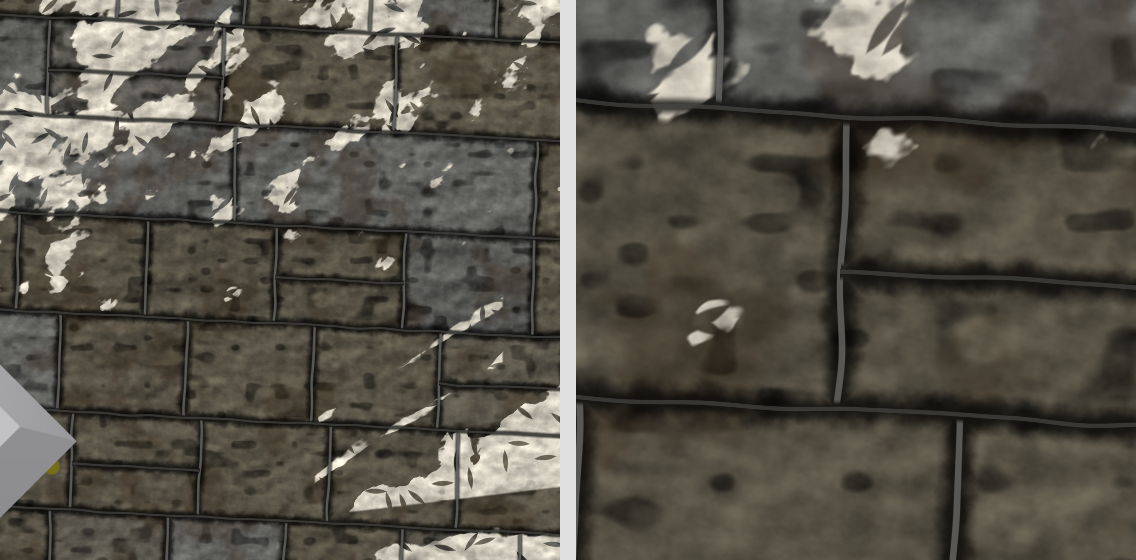
Left, the full canvas; right, a detail of the centre.
Reproduce this texture procedurally as a WebGL 2 fragment shader.

```glsl
#version 300 es
precision highp float;
// Slightly tilted wall of rough grey ashlar in leaf-dappled sunlight, with a grey pyramid stud.
uniform vec2 u_resolution;
out vec4 fragColor;

// Per course: first joint, block length, index of the block split in two.
const vec3 COURSES[7] = vec3[7](
  vec3(.215, .226, 9.), vec3(.090, .310, 0.), vec3(.423, .537, 9.),
  vec3(.035, .230, 2.), vec3(.109, .226, 3.), vec3(.360, .230, -1.),
  vec3(.090, .210, 9.));

float hash(vec2 p) {
  return fract(sin(dot(p, vec2(127.1, 311.7))) * 43758.5453);
}

float noise(vec2 p) {
  vec2 i = floor(p), f = fract(p);
  f = f * f * (3. - 2. * f);
  return mix(mix(hash(i), hash(i + vec2(1, 0)), f.x),
             mix(hash(i + vec2(0, 1)), hash(i + 1.), f.x), f.y);
}

float fbm(vec2 p) {
  float sum = 0., amp = .52;
  for (int i = 0; i < 5; i++) {
    sum += amp * noise(p);
    p = mat2(1.6, 1.2, -1.2, 1.6) * p + 7.3;
    amp *= .5;
  }
  return sum;
}

// Coverage of scattered pointed leaves, one per grid cell at most.
float leaves(vec2 p) {
  float cover = 0.;
  for (int y = -1; y <= 1; y++)
    for (int x = -1; x <= 1; x++) {
      vec2 id = floor(p) + vec2(x, y);
      vec2 q = p - id - vec2(hash(id), hash(id + 5.));
      float a = 6.283 * hash(id + 9.);
      q = mat2(cos(a), sin(a), -sin(a), cos(a)) * q;
      float inside = .15 * (1. - q.x * q.x / .36) - abs(q.y);
      cover = max(cover, smoothstep(0., .06, inside) * step(hash(id + 3.), .5));
    }
  return cover;
}

// Amount of sunlight: dapples at the upper left, a beam at the lower right.
float sunlight(vec2 p) {
  float dapple = fbm(vec2(dot(p, vec2(.8, -.6)) * 11., dot(p, vec2(.6, .8)) * 18.));
  float fade = dot(p, vec2(.8, 1.3));
  float threshold = mix(.46, .74, smoothstep(.35, 1.1, fade)) + .3 * smoothstep(.5, .62, p.y);
  float lit = smoothstep(0., .04, dapple - threshold);

  float ragged = (dapple - .5) * .2;
  float beam = min(p.y - .9 + .58 * (p.x - .64) + ragged, .915 - .12 * (p.x - .64) - p.y);
  float strip = min(p.y - .975 + .09 * (p.x - .73), (p.x - .62) * .2) + ragged * .4;
  float slant = p.y + .64 * p.x;
  float streak = .005 - min(abs(slant - 1.113), abs(slant - 1.216)) + ragged * .3;
  streak = min(streak, min(p.x - .56, .9 - p.x));
  lit = max(lit, smoothstep(0., .005, max(max(beam, strip), streak)));
  return lit * (1. - .9 * leaves(p * 27.));
}

vec3 wall(vec2 p) {
  // Course and block coordinates
  vec2 w = p + .004 * (vec2(noise(p * 22.), noise(p * 22. + 40.)) - .5);
  float v = (w.y - .05 * w.x - .026) / .1757;
  int row = clamp(int(floor(v)) + 1, 0, 6);
  vec3 course = COURSES[row];
  float u = (w.x + .006 * fract(v) - course.x) / course.y;
  float block = floor(u);
  vec2 f = vec2(fract(u), fract(v));
  vec2 edge = min(f, 1. - f) * vec2(course.y, .1757);
  if (block == course.z) edge.y = min(edge.y, abs(f.y - .53) * .1757);
  float d = min(edge.x, edge.y);

  // Rough stone face
  vec2 id = vec2(block, float(row));
  vec2 q = p * vec2(20., 32.) + hash(id) * 30.;
  float relief = fbm(q) - fbm(q + vec2(.12, .3));
  float grain = fbm(p * 75.) - .5;
  float pits = smoothstep(.68, .88, noise(p * vec2(38., 58.) + 11.));
  vec3 stone = mix(vec3(.335, .315, .265), vec3(.36, .36, .35), smoothstep(.55, .8, hash(id + 2.)));
  stone *= .92 + .16 * hash(id + 6.) + .85 * relief + .45 * grain - .4 * pits;
  stone = mix(stone, vec3(.2, .15, .09), .35 * smoothstep(.56, .72, fbm(p * 14. + 3.)));
  float rim = smoothstep(.002, .015, d + .008 * grain);
  stone *= mix(.28, 1., rim);

  // Sun on the stone, then pale mortar inside the dark joints
  vec3 sunny = vec3(.87, .845, .785) * (.94 + .7 * relief + .3 * grain - .15 * pits);
  sunny *= mix(.3, 1., smoothstep(.001, .007, d));
  vec3 color = mix(stone, sunny, sunlight(p));
  float aa = 1. / u_resolution.y;
  float upright = 1. - smoothstep(.0018 - aa * .5, .0018 + aa, edge.x);
  float level = 1. - smoothstep(.001, .001 + aa, edge.y);
  color = mix(color, vec3(.27, .27, .26), level * .7);
  return mix(color, vec3(.43, .43, .42), upright * .75 * smoothstep(.002, .006, edge.y));
}

void main() {
  vec2 p = gl_FragCoord.xy / u_resolution;
  p.y = 1. - p.y;
  float aa = 1. / u_resolution.y;
  vec3 color = wall(p);

  // Small yellow lichen spot, then the faceted stud at the left edge
  color = mix(color, vec3(.46, .43, .1), 1. - smoothstep(.012, .017, length(p - vec2(.092, .833))));
  float outer = p.x + abs(p.y - .788) - .137;
  float inner = p.x + abs(p.y - .762) - .036;
  float ridge = p.y - .762 - .256 * (p.x - .036);
  vec3 stud = mix(vec3(.62, .62, .63), vec3(.54, .54, .55), smoothstep(-aa, aa, ridge));
  stud += .06 * (.8 - p.y) - .3 * p.x * step(0., -ridge) + .02;
  stud = mix(vec3(.76, .76, .77), stud, smoothstep(-aa, aa, inner));
  color = mix(stud, color, smoothstep(-aa, aa, outer));
  fragColor = vec4(clamp(color, 0., 1.), 1.);
}
```
